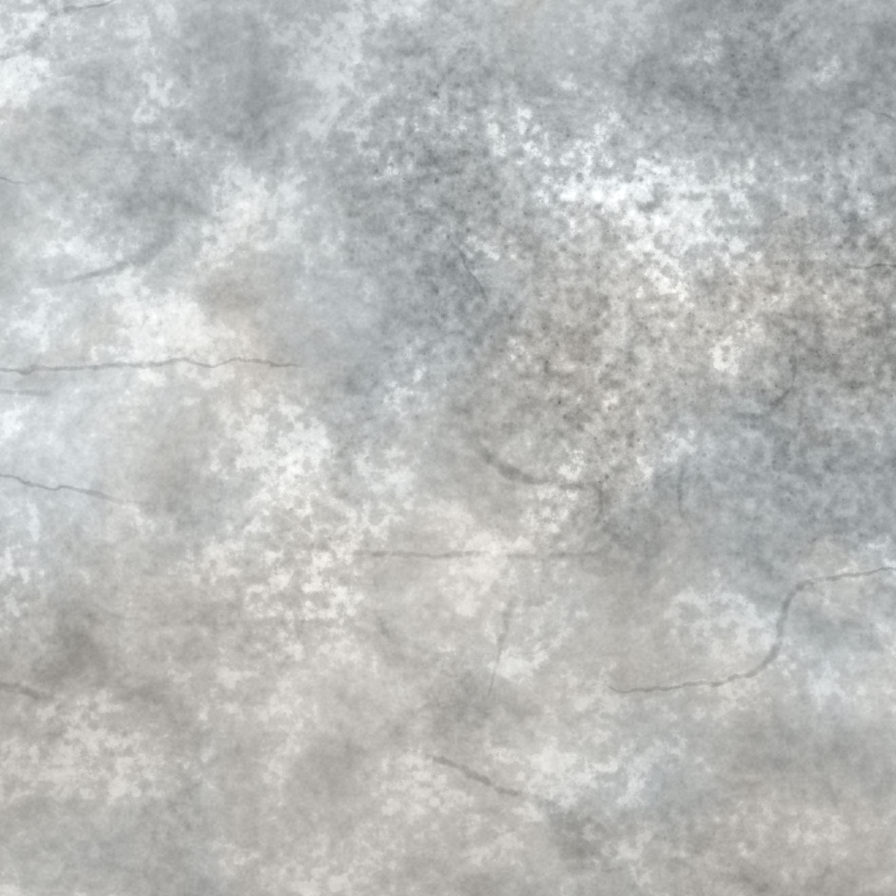
Reproduce this texture procedurally as a WebGL 1 fragment shader.

```glsl
precision highp float;
uniform vec2 u_resolution;

#define BASE_GREY 0.712
#define CLOUD_CONTRAST 0.34
#define MOTTLE_CONTRAST 0.24
#define GRAIN_CONTRAST 0.42
#define GRAIN_SCALE 105.0
#define STREAK_CONTRAST 0.06
#define PIT_SCALE 75.0
#define PIT_DEPTH 0.13
#define CRACK_DEPTH 0.10
#define WARM_TINT vec3(0.014, 0.004, -0.018)
#define COOL_TINT vec3(-0.020, 0.004, 0.012)

float hash(vec2 p) {
  vec3 q = fract(vec3(p.xyx) * 0.1031);
  q += dot(q, q.yzx + 33.33);
  return fract((q.x + q.y) * q.z);
}

float valueNoise(vec2 p) {
  vec2 cell = floor(p);
  vec2 f = fract(p);
  f = f * f * (3.0 - 2.0 * f);
  float low = mix(hash(cell), hash(cell + vec2(1.0, 0.0)), f.x);
  float high = mix(hash(cell + vec2(0.0, 1.0)), hash(cell + 1.0), f.x);
  return mix(low, high, f.y);
}

// Layered noise centred on zero; each octave is turned to hide the grid
float fbm(vec2 p) {
  float sum = 0.0;
  float weight = 0.5;
  for (int i = 0; i < 5; i++) {
    sum += weight * (valueNoise(p) - 0.5);
    p = mat2(1.6, 1.2, -1.2, 1.6) * p + 17.3;
    weight *= 0.53;
  }
  return sum;
}

// Sparse cellular dots of varying size
float pits(vec2 p) {
  vec2 cell = floor(p);
  float cover = 0.0;
  for (int y = -1; y <= 1; y++) {
    for (int x = -1; x <= 1; x++) {
      vec2 id = cell + vec2(float(x), float(y));
      vec2 center = id + vec2(hash(id + 3.7), hash(id + 91.2));
      float radius = mix(0.12, 0.32, hash(id + 47.1));
      float present = step(0.80, hash(id + 11.9));
      cover = max(cover, present * (1.0 - smoothstep(0.3 * radius, radius, length(p - center))));
    }
  }
  return cover;
}

// Thin broken lines along a contour of stretched noise
float cracks(vec2 p, vec2 stretch) {
  vec2 bend = 0.02 * vec2(fbm(p * 30.0), fbm(p * 30.0 + 51.0));
  float contour = abs(valueNoise((p + bend) * stretch + 5.3) - 0.5);
  float broken = smoothstep(0.56, 0.74, valueNoise(p * 7.0 + 29.0));
  return broken * (1.0 - smoothstep(0.004, 0.022, contour));
}

float blob(vec2 p, vec2 center, vec2 size) {
  vec2 d = (p - center) / size;
  return exp(-dot(d, d));
}

void main() {
  vec2 p = gl_FragCoord.xy / min(u_resolution.x, u_resolution.y);
  vec2 warp = vec2(fbm(p * 5.0 + 8.0), fbm(p * 5.0 + 63.0));
  vec2 w = p + 0.14 * warp;

  // Broad stains and ragged mottling
  float clouds = fbm(w * 4.0 + 21.0);
  float mottle = fbm(w * vec2(13.0, 15.0) + 40.0);
  float tone = BASE_GREY + CLOUD_CONTRAST * clouds + MOTTLE_CONTRAST * mottle;
  tone += 0.09 * blob(w, vec2(0.03, 0.64), vec2(0.14, 0.28));
  tone += 0.09 * blob(w, vec2(0.35, 0.47), vec2(0.08, 0.05));
  tone -= 0.05 * blob(w, vec2(0.30, 0.90), vec2(0.16, 0.12));
  tone -= 0.03 * blob(w, vec2(0.60, 0.08), vec2(0.60, 0.18));

  // Worn zone with coarse grain, smoother plaster elsewhere
  float worn = blob(w, vec2(0.74, 0.64), vec2(0.38, 0.28));
  worn = clamp(worn + 1.3 * fbm(w * 6.0 + 77.0), 0.0, 1.0);
  float grain = fbm(p * GRAIN_SCALE + 3.0);
  float fineGrain = valueNoise(p * 330.0) - 0.5;
  tone += GRAIN_CONTRAST * mix(0.28, 1.0, worn) * grain + 0.035 * fineGrain;

  // Pale flakes where paint has rubbed thin
  float flakeField = mottle + 0.6 * grain + 0.35 * clouds;
  tone += 0.07 * smoothstep(0.13, 0.27, flakeField) * mix(0.5, 1.0, worn);

  // Trowel streaks, pits and cracks
  tone += STREAK_CONTRAST * fbm(w * vec2(16.0, 110.0));
  tone += 0.6 * STREAK_CONTRAST * fbm(w * vec2(120.0, 22.0) + 9.0);
  tone -= PIT_DEPTH * pits(p * PIT_SCALE + 2.0 * warp) * mix(0.15, 0.8, worn);
  tone -= CRACK_DEPTH * cracks(p, vec2(2.5, 9.0));
  tone -= 0.7 * CRACK_DEPTH * cracks(p + 4.0, vec2(8.0, 6.0));

  // Cool bluish top and left, warm lower middle
  float warmth = 0.50 - 0.55 * (p.y - 0.45) + 1.5 * fbm(w * 4.5 + 130.0);
  warmth -= 0.45 * blob(w, vec2(0.0, 0.60), vec2(0.20, 0.35));
  warmth += 0.25 * blob(w, vec2(0.45, 0.25), vec2(0.35, 0.25));
  vec3 tint = mix(COOL_TINT, WARM_TINT, smoothstep(0.1, 0.9, warmth));

  gl_FragColor = vec4(clamp(vec3(tone) + tint, 0.0, 1.0), 1.0);
}
```
